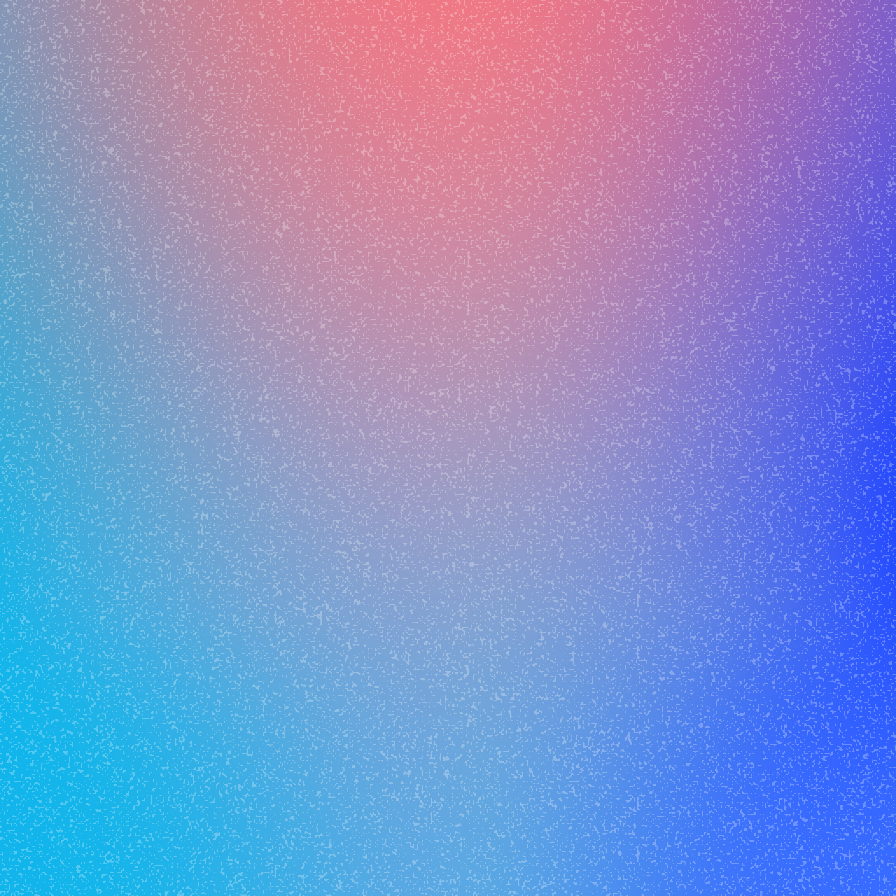
Reproduce this background procedurally as a WebGL 1 fragment shader.

```glsl
precision highp float;
// Soft coral, cyan and blue gradient covered with fine pale speckles.

uniform vec2 u_resolution;

#define CORAL vec3(0.94, 0.47, 0.52)
#define SKY vec3(0.35, 0.66, 0.89)
#define CYAN vec3(0.07, 0.71, 0.92)
#define BLUE vec3(0.14, 0.29, 1.0)
#define AZURE vec3(0.22, 0.42, 1.0)
#define LILAC_LIFT vec3(0.0, 0.035, 0.045)
#define GRAIN_CELLS 512.0
#define GRAIN_COVER 0.24
#define GRAIN_ALPHA 0.27

const float PI = 3.14159;

float hash(vec2 p) {
  vec3 q = fract(vec3(p.xyx) * 0.1031);
  q += dot(q, q.yzx + 33.33);
  return fract((q.x + q.y) * q.z);
}

float valueNoise(vec2 p) {
  vec2 cell = floor(p);
  vec2 f = smoothstep(0.0, 1.0, p - cell);
  float low = mix(hash(cell), hash(cell + vec2(1.0, 0.0)), f.x);
  float high = mix(hash(cell + vec2(0.0, 1.0)), hash(cell + 1.0), f.x);
  return mix(low, high, f.y);
}

// Three vertical ramps blended from the sides towards the middle.
vec3 backdrop(vec2 uv) {
  float y = uv.y;
  vec3 left = mix(CYAN, CORAL, 0.54 * smoothstep(0.2, 1.1, y));

  vec3 right = mix(AZURE, BLUE, smoothstep(0.0, 0.45, y));
  right = mix(right, CORAL, 0.47 * smoothstep(0.4, 1.1, y));

  float rise = mix(y, smoothstep(0.0, 1.0, y), 0.5);
  vec3 middle = mix(SKY, CORAL, rise) + LILAC_LIFT * 4.0 * rise * (1.0 - rise);

  // The middle ramp narrows near the bottom.
  float narrowing = mix(3.0, 1.0, smoothstep(0.0, 0.35, y));
  float centering = pow(max(sin(PI * uv.x), 0.0), narrowing);
  vec3 side = mix(left, right, smoothstep(0.4, 0.6, uv.x));
  return mix(side, middle, centering);
}

void main() {
  vec2 uv = gl_FragCoord.xy / u_resolution;
  vec2 canvas = gl_FragCoord.xy / min(u_resolution.x, u_resolution.y);

  // Pale speckles from thresholded noise.
  float noise = valueNoise(canvas * GRAIN_CELLS - 0.5 + 0.001);
  float threshold = 1.0 - GRAIN_COVER;
  float speckle = smoothstep(threshold - 0.06, threshold + 0.06, noise);

  vec3 color = mix(backdrop(uv), vec3(1.0), speckle * GRAIN_ALPHA);
  gl_FragColor = vec4(color, 1.0);
}
```
